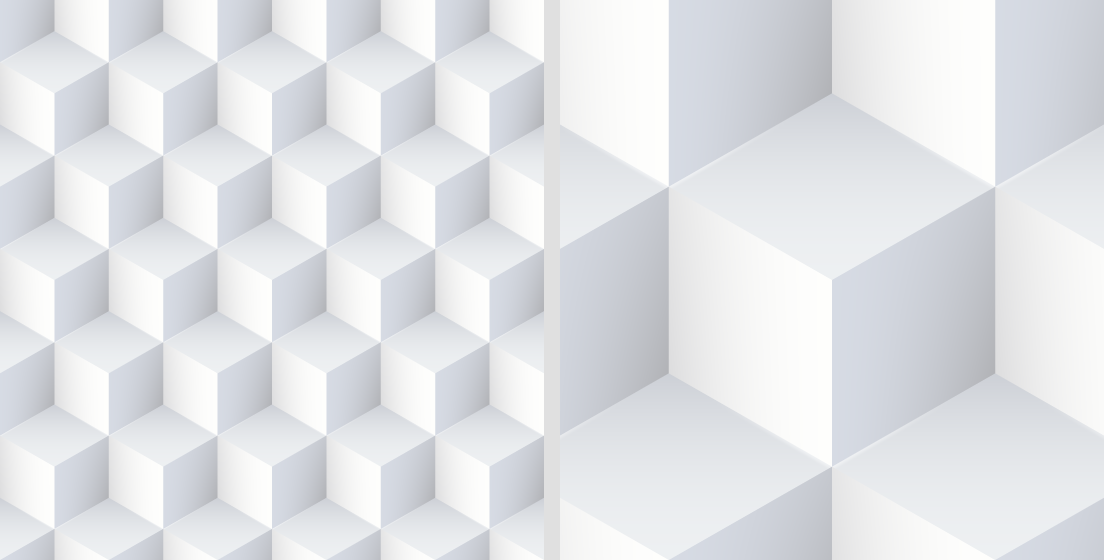
Left: the whole. Right: its middle third, enlarged.
Reproduce this pattern procedurally as a Shadertoy shader.

```glsl
// Stacked white cubes in isometric view, each with three softly shaded faces.
// The plane is split into two interleaved lattices of hexagons; every hexagon
// is one cube, cut into top, left and right faces with corner shadows.

const vec2 REPEATS = vec2(5.0, 3.0);     // whole periods across and down
const int SAMPLES = 4;                   // edge smoothing samples per axis

const vec3 TOP_LIGHT   = vec3(0.930, 0.940, 0.948);
const vec3 TOP_SHADOW  = vec3(0.800, 0.813, 0.838);
const vec3 LEFT_LIGHT  = vec3(0.995, 0.995, 0.990);
const vec3 LEFT_SHADOW = vec3(0.865, 0.865, 0.870);
const vec3 RIGHT_LIGHT = vec3(0.840, 0.858, 0.893);
const vec3 RIGHT_SHADOW = vec3(0.695, 0.700, 0.715);
const vec3 RIM_COLOR   = vec3(0.975, 0.980, 0.985);
const float RIM_WIDTH    = 0.06;         // in sixths of a vertical period
const float RIM_STRENGTH = 0.55;

// Position relative to the nearest cube centre: x in -1..1, y in -2..2.
vec2 cubeCell(vec2 uv) {
    vec2 period = vec2(2.0, 6.0);
    vec2 p = uv * REPEATS * period;
    vec2 a = mod(p + 0.5 * period, period) - 0.5 * period;
    vec2 b = mod(p, period) - 0.5 * period;
    return abs(a.x) + abs(a.y) < 2.0 ? a : b;
}

// Top face: darkest at the back corner, with a thin rim towards the sides.
vec3 topFace(vec2 q) {
    float back = 0.5 * q.y;
    vec3 color = mix(TOP_LIGHT, TOP_SHADOW, back * back);
    float edge = 2.0 - abs(q.x) - q.y;
    float rim = (1.0 - smoothstep(0.0, RIM_WIDTH, edge)) * smoothstep(0.2, 0.9, abs(q.x));
    return mix(color, RIM_COLOR, RIM_STRENGTH * rim);
}

// Left face: shadow fades away from the outer edge.
vec3 leftFace(vec2 q, float drop) {
    float shade = q.x * q.x * mix(0.75, 1.0, drop);
    return mix(LEFT_LIGHT, LEFT_SHADOW, shade);
}

// Right face: shadow gathers in the lower outer corner.
vec3 rightFace(vec2 q, float drop) {
    float shade = pow(q.x, 1.5) * mix(0.45, 1.0, drop);
    return mix(RIGHT_LIGHT, RIGHT_SHADOW, shade);
}

vec3 cubeColor(vec2 uv) {
    vec2 q = cubeCell(uv);
    float side = abs(q.x);
    if (q.y > side) return topFace(q);
    float drop = clamp(0.5 * (side - q.y), 0.0, 1.0);  // 0 upper edge, 1 lower edge
    return q.x < 0.0 ? leftFace(q, drop) : rightFace(q, drop);
}

void mainImage(out vec4 fragColor, in vec2 fragCoord) {
    vec3 sum = vec3(0.0);
    for (int j = 0; j < SAMPLES; j++) {
        for (int i = 0; i < SAMPLES; i++) {
            vec2 offset = (vec2(i, j) + 0.5) / float(SAMPLES) - 0.5;
            sum += cubeColor((fragCoord + offset) / iResolution.xy);
        }
    }
    fragColor = vec4(sum / float(SAMPLES * SAMPLES), 1.0);
}
```
